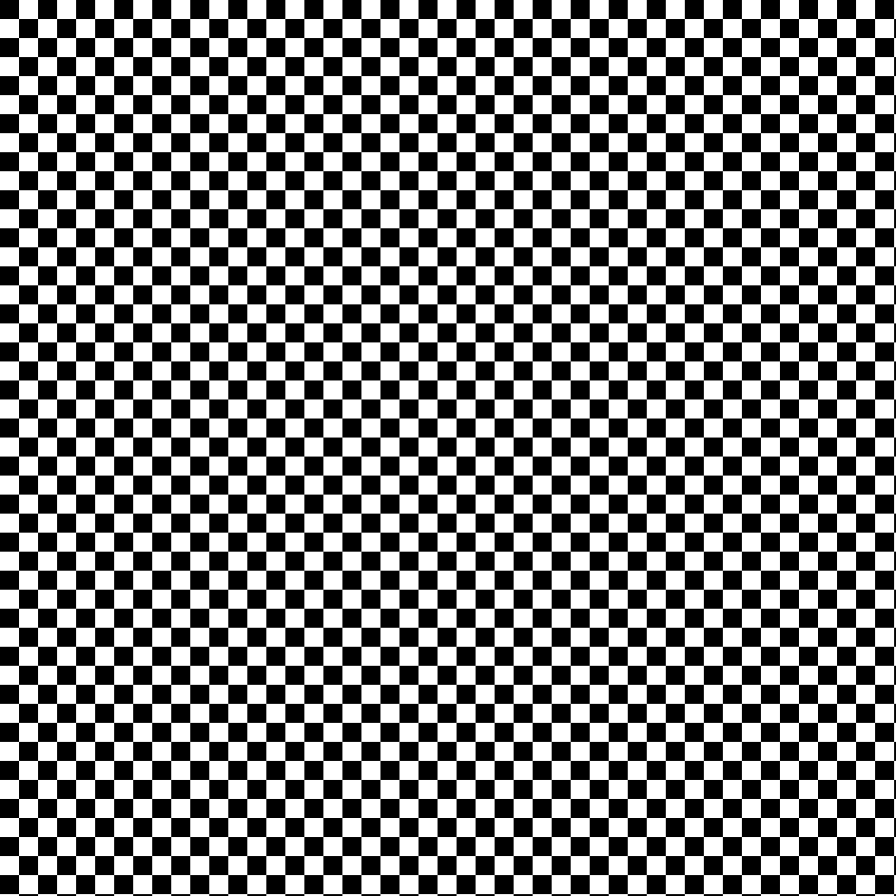
This pattern is drawn by a Shadertoy shader. Its source:

```glsl
const float CELLS_ACROSS = 47.1;
const vec3 BLACK = vec3(0.0);
const vec3 WHITE = vec3(1.0);

// Square wave per axis: +1 in even cells, -1 in odd cells, with smoothed edges
vec2 smoothSquareWave(vec2 p, float pixelWidth) {
    vec2 side = 1.0 - 2.0 * mod(floor(p), 2.0);
    vec2 edgeDistance = 0.5 - abs(fract(p) - 0.5);
    return side * min(2.0 * edgeDistance / pixelWidth, 1.0);
}

// Checker coverage: 1 where both cell indices share parity, 0 elsewhere
float checkerMask(vec2 p, float pixelWidth) {
    vec2 wave = smoothSquareWave(p, pixelWidth);
    return 0.5 + 0.5 * wave.x * wave.y;
}

void mainImage(out vec4 fragColor, in vec2 fragCoord) {
    // Cells are counted from the upper left corner
    vec2 fromTopLeft = vec2(fragCoord.x, iResolution.y - fragCoord.y);
    float cellsPerPixel = CELLS_ACROSS / iResolution.y;

    float dark = checkerMask(fromTopLeft * cellsPerPixel, cellsPerPixel);
    fragColor = vec4(mix(WHITE, BLACK, dark), 1.0);
}
```
